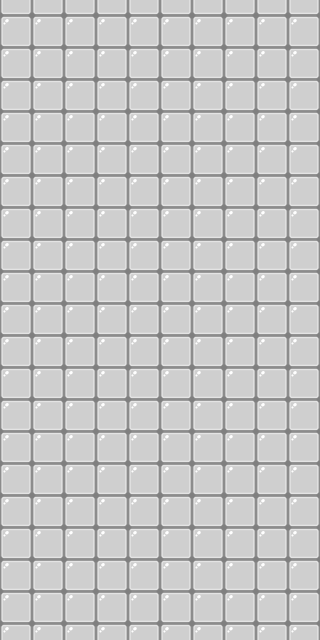
A Shadertoy shader for this pattern:

```glsl
const float COLUMNS = 10.0;
const vec2 GRID_SHIFT = vec2(0.0, 0.517);   // in tile pitches
const float TILE_HALF = 0.457;
const float CORNER_RADIUS = 0.085;
const float RIM_WIDTH = 0.043;
const float JOINT_SIZE = 0.11;

const vec2 GLINT_START = vec2(-0.292, 0.328);
const vec2 GLINT_END = vec2(-0.274, 0.342);
const float GLINT_RADIUS = 0.046;
const vec2 SPECK_CENTER = vec2(-0.36, 0.25);
const float SPECK_RADIUS = 0.032;

const vec3 GROUT_COLOR = vec3(0.55);
const vec3 JOINT_COLOR = vec3(0.50);
const vec3 RIM_COLOR = vec3(0.895);
const vec3 FACE_COLOR = vec3(0.81);
const vec3 GLINT_COLOR = vec3(1.0);

float roundedBox(vec2 p, float halfSize, float radius) {
    vec2 d = abs(p) - halfSize + radius;
    return length(max(d, 0.0)) + min(max(d.x, d.y), 0.0) - radius;
}

float capsule(vec2 p, vec2 a, vec2 b, float radius) {
    vec2 axis = b - a;
    float t = clamp(dot(p - a, axis) / dot(axis, axis), 0.0, 1.0);
    return length(p - a - axis * t) - radius;
}

// Coverage of a shape, smoothed over one pixel
float fill(float dist, float pixel) {
    return clamp(0.5 - dist / pixel, 0.0, 1.0);
}

void mainImage(out vec4 fragColor, in vec2 fragCoord) {
    float pixel = COLUMNS / iResolution.x;
    vec2 cell = fract(fragCoord * pixel - GRID_SHIFT) - 0.5;

    // Grout, darker where the lines cross
    vec2 toCrossing = 0.5 - abs(cell);
    float joint = (toCrossing.x + toCrossing.y - JOINT_SIZE) * 0.7071;
    vec3 color = mix(GROUT_COLOR, JOINT_COLOR, fill(joint, pixel));

    // Tile with a pale rim
    float tile = roundedBox(cell, TILE_HALF, CORNER_RADIUS);
    color = mix(color, RIM_COLOR, fill(tile, pixel));
    color = mix(color, FACE_COLOR, fill(tile + RIM_WIDTH, pixel));

    // Glossy spots in the upper left corner
    float glint = capsule(cell, GLINT_START, GLINT_END, GLINT_RADIUS);
    float speck = length(cell - SPECK_CENTER) - SPECK_RADIUS;
    color = mix(color, GLINT_COLOR, fill(min(glint, speck), pixel));

    fragColor = vec4(color, 1.0);
}
```
